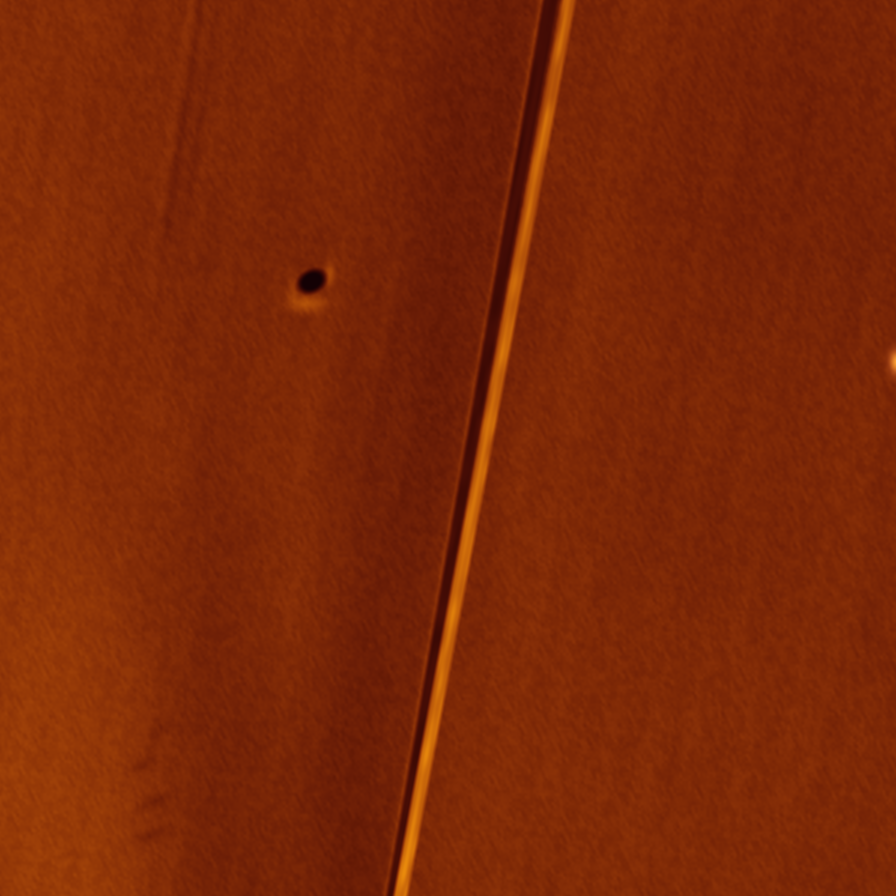
This texture is drawn by a WebGL 1 fragment shader. Its source:

```glsl
precision highp float;
uniform vec2 u_resolution;

#define BASE_TONE 0.478
#define GRAIN 0.055
#define FIBRE 0.030
#define MOTTLE 0.035
#define RIDGE_FOOT 0.447
#define RIDGE_SLOPE 0.188
#define RIDGE_HALF_WIDTH 0.0075
#define PIT vec2(0.348, 0.686)
#define SPARK vec2(1.001, 0.596)

float hash(vec2 p) {
  vec3 q = fract(vec3(p.xyx) * 0.1031);
  q += dot(q, q.yzx + 33.33);
  return fract((q.x + q.y) * q.z);
}

float noise(vec2 p) {
  vec2 i = floor(p);
  vec2 f = fract(p);
  f = f * f * (3.0 - 2.0 * f);
  return mix(mix(hash(i), hash(i + vec2(1.0, 0.0)), f.x),
             mix(hash(i + vec2(0.0, 1.0)), hash(i + vec2(1.0, 1.0)), f.x), f.y);
}

float fbm(vec2 p) {
  float sum = 0.0;
  float amp = 0.5;
  for (int i = 0; i < 4; i++) {
    sum += amp * (noise(p) - 0.5);
    p = p * 2.03 + 17.3;
    amp *= 0.5;
  }
  return sum;
}

float bell(float d, float width) {
  return exp(-d * d / (width * width));
}

float blob(vec2 p, vec2 center, vec2 size) {
  vec2 d = (p - center) / size;
  return exp(-dot(d, d));
}

float band(float d, float halfWidth, float soft) {
  return 1.0 - smoothstep(halfWidth - soft, halfWidth + soft, abs(d));
}

// Broad light and shade of the ground
float groundTone(vec2 p, float across) {
  float tone = BASE_TONE;
  tone += smoothstep(0.25, 0.02, p.x) * mix(0.085, 0.035, p.y);
  tone += 0.045 * blob(p, vec2(0.09, 0.08), vec2(0.10, 0.25));
  tone -= 0.055 * bell(across + 0.075, 0.085);
  tone += 0.030 * blob(p, vec2(0.34, 0.38), vec2(0.035, 0.26));
  tone -= 0.030 * blob(p, vec2(0.22, 0.20), vec2(0.045, 0.24));
  tone += 0.025 * blob(p, vec2(0.185, 0.48), vec2(0.03, 0.08));
  tone -= 0.030 * blob(p, vec2(0.85, 0.84), vec2(0.20, 0.17));
  tone += 0.028 * blob(p, vec2(0.74, 0.08), vec2(0.26, 0.30));
  tone += 0.020 * bell(across - 0.07, 0.06);
  return tone;
}

// Fine grain, slanted fibres and soft mottling
float surfaceDetail(vec2 p) {
  vec2 slanted = vec2(p.x - RIDGE_SLOPE * p.y, p.y);
  float tone = MOTTLE * fbm(p * vec2(12.0, 7.0));
  tone += FIBRE * (noise(slanted * vec2(65.0, 6.0)) - 0.5);
  vec2 turned = vec2(p.x + 0.5 * p.y, p.y - 0.5 * p.x);
  tone += GRAIN * (noise(turned * vec2(230.0, 110.0)) - 0.5);
  tone += 0.5 * GRAIN * (noise(p * 300.0) - 0.5);
  return tone;
}

// Faint grooves at the upper left and dents at the lower left
float scratches(vec2 p) {
  float groove = p.x - 0.165 - 0.15 * (p.y - 0.60);
  float fade = smoothstep(0.58, 0.82, p.y);
  float tone = fade * (0.035 * bell(groove + 0.012, 0.006) - 0.050 * bell(groove, 0.005));
  tone -= fade * 0.025 * bell(groove - 0.019, 0.005);
  for (int i = 0; i < 4; i++) {
    float k = float(i);
    vec2 center = vec2(0.168 + 0.012 * sin(k * 2.4), 0.068 + 0.039 * k);
    vec2 d = p - center;
    d.y -= 0.35 * d.x;
    tone -= (0.085 - 0.014 * k) * blob(d, vec2(0.0), vec2(0.018, 0.008));
  }
  return tone;
}

void main() {
  vec2 p = gl_FragCoord.xy / u_resolution;
  float across = p.x - RIDGE_FOOT - RIDGE_SLOPE * p.y;
  float tone = groundTone(p, across) + surfaceDetail(p) + scratches(p);

  // Long ridge: pale rim, shadow and lit edge
  float rimShift = mix(0.016, 0.030, p.y);
  float shadowShift = mix(0.011, 0.020, p.y);
  float shadowWidth = mix(0.0045, 0.0085, p.y);
  float flecks = noise(vec2(across * 170.0, p.y * 38.0)) - 0.5;
  tone += 0.11 * bell(across + rimShift, 0.0038);
  tone = mix(tone, 0.24 + 0.06 * flecks, 0.92 * band(across + shadowShift, shadowWidth, 0.0035));
  float lit = mix(0.80, 0.70, p.y) + 0.12 * flecks;
  lit += 0.06 * bell(across + 0.001, 0.003);
  tone = mix(tone, lit, band(across, RIDGE_HALF_WIDTH, 0.003));

  // Pit with a lit lower lip
  vec2 q = p - PIT;
  tone += 0.22 * blob(q, vec2(-0.005, -0.025), vec2(0.020, 0.010));
  tone += 0.20 * blob(q, vec2(0.020, 0.008), vec2(0.006, 0.013));
  tone += 0.12 * blob(q, vec2(-0.021, -0.008), vec2(0.006, 0.016));
  float pit = length(vec2(q.x - 0.3 * q.y, q.y) / vec2(0.016, 0.014));
  tone = mix(tone, 0.08, 1.0 - smoothstep(0.55, 1.25, pit));

  // Bright spark on the right border
  float spark = blob(p, SPARK, vec2(0.008, 0.013));
  tone = mix(tone, 0.98, spark);

  tone = clamp(tone, 0.0, 1.0);
  gl_FragColor = vec4(tone, 0.65 * tone * tone, 0.015 + 0.04 * tone * tone + 0.15 * spark, 1.0);
}
```
